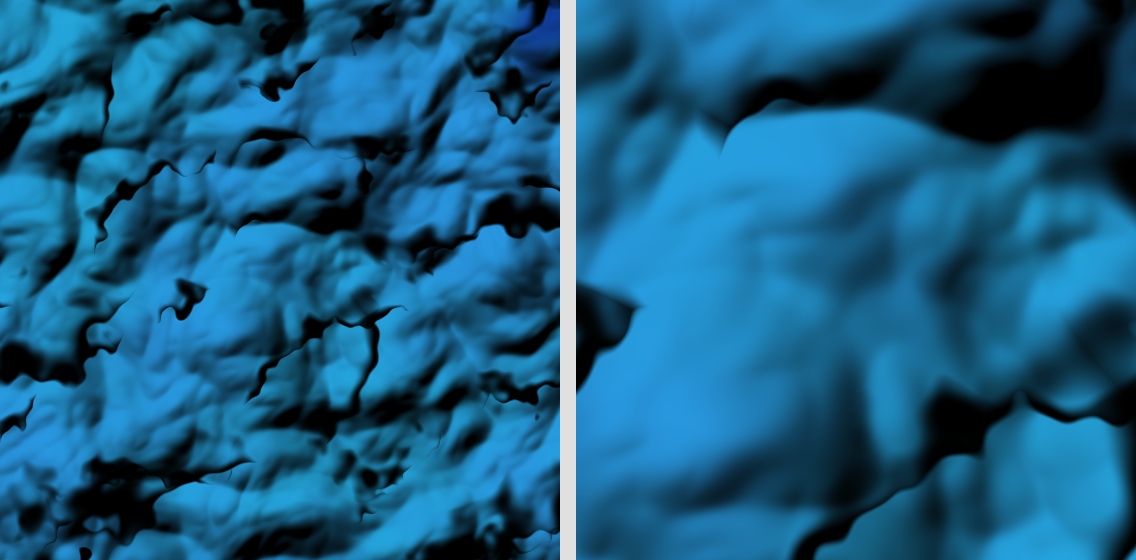
Left, the full canvas; right, a detail of the centre.
Write a Shadertoy shader that draws this texture.

```glsl
// Craggy blue rock face lit from the upper left, with ragged black crevices.

// Random unit vector for a lattice cell
vec2 cellGradient(vec2 cell) {
    uvec2 k = uvec2(ivec2(cell) + 4096);
    uint h = k.x * 1597334677u ^ k.y * 3812015801u;
    h = (h ^ (h >> 15)) * 2246822519u;
    h ^= h >> 13;
    float angle = float(h & 65535u) / 65536.0 * 6.2831853;
    return vec2(cos(angle), sin(angle));
}

float gradientNoise(vec2 p) {
    vec2 i = floor(p), f = p - i;
    vec2 u = f * f * f * (f * (f * 6.0 - 15.0) + 10.0);
    vec2 e = vec2(1, 0);
    float a = dot(cellGradient(i), f);
    float b = dot(cellGradient(i + e.xy), f - e.xy);
    float c = dot(cellGradient(i + e.yx), f - e.yx);
    float d = dot(cellGradient(i + e.xx), f - e.xx);
    return mix(mix(a, b, u.x), mix(c, d, u.x), u.y);
}

// Axes along and across the rising diagonal, slightly stretched
vec2 strata(vec2 p) {
    return vec2(dot(p, vec2(0.8, 0.6)) * 0.93, dot(p, vec2(-0.6, 0.8)) * 1.07);
}

// Rounded lumps that meet in valleys, softer in the finer octaves
float rockHeight(vec2 p) {
    p += 0.04 * vec2(gradientNoise(p * 5.0 + 11.0), gradientNoise(p * 5.0 + 37.0));
    vec2 q = strata(p);
    float height = 0.0, frequency = 3.0, slope = 0.56, softness = 0.0012;
    for (int octave = 0; octave < 4; octave++) {
        float n = gradientNoise(q * frequency + float(octave) * 17.3);
        height += slope / frequency * sqrt(n * n + softness);
        frequency *= 2.03;
        softness *= 2.0;
        slope *= 0.95 - 0.3 * float(octave);
    }
    return height;
}

// Stepped plates: a crisp lower lip, then black that fades up the next plate
float creviceShade(vec2 p) {
    float steps = strata(p).y * 2.6 + 0.8 * gradientNoise(p * 3.0 + 23.0)
                + 0.24 * gradientNoise(p * 10.0 + 7.0)
                + 0.12 * gradientNoise(p * 25.0 + 3.0);
    float plate = fract(steps + 0.35);
    float gap = 1.2 * max(gradientNoise(p * 4.5 + 53.0) + 0.06, 0.0)
              + 0.25 * gradientNoise(p * 15.0 + 61.0);
    float lip = 1.0 - smoothstep(0.0, 0.04, plate);
    return max(lip, smoothstep(0.05, 0.24, plate + gap));
}

void mainImage(out vec4 fragColor, in vec2 fragCoord) {
    vec2 p = fragCoord / iResolution.y;

    // Surface lighting from central differences
    vec2 e = vec2(0.004, 0.0);
    vec2 slope = vec2(rockHeight(p + e.xy) - rockHeight(p - e.xy),
                      rockHeight(p + e.yx) - rockHeight(p - e.yx)) / (2.0 * e.x);
    vec3 normal = normalize(vec3(-slope, 1.0));
    float light = max(dot(normal, normalize(vec3(-0.44, 0.58, 0.69))), 0.0);
    light *= 1.4 - 0.4 * light;

    // Large crevices and a smaller set between them
    light *= creviceShade(p) * creviceShade(p * 1.6 + 5.3);

    // Cyan and azure drift, with indigo in the upper right corner
    float drift = gradientNoise(p * 2.2 + 71.0) + 0.35 * gradientNoise(p * 9.0 + 5.0);
    float cyanShare = 0.45 + 1.3 * drift + 0.4 * (p.y - p.x) * p.y;
    vec3 azure = vec3(0.16, 0.59, 0.88);
    vec3 cyan = vec3(0.14, 0.65, 0.86);
    vec3 rock = mix(azure, cyan, smoothstep(0.0, 1.0, cyanShare));
    float corner = length(p - vec2(0.99, 0.97)) + 0.15 * drift;
    rock = mix(vec3(0.06, 0.25, 0.62), rock, smoothstep(0.04, 0.14, corner));

    fragColor = vec4(rock * light, 1.0);
}
```
